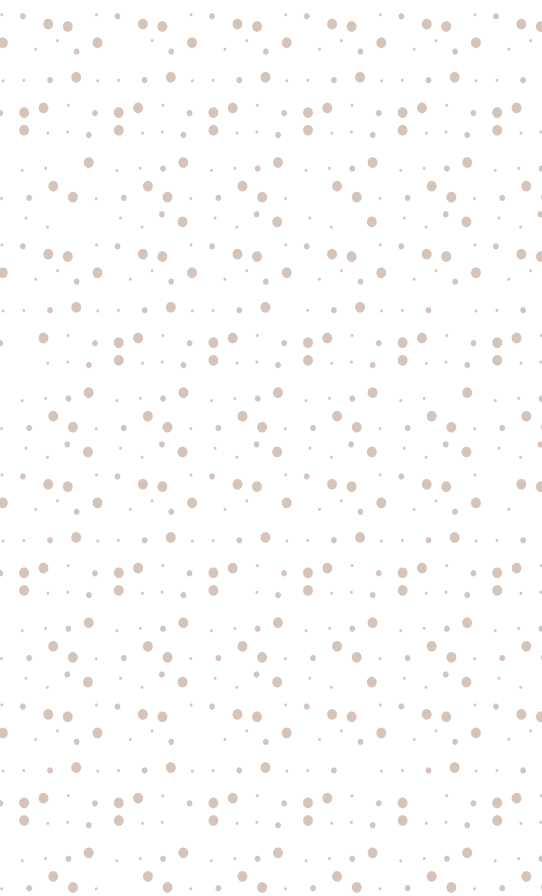
Reproduce this pattern procedurally as a Shadertoy shader.

```glsl
// Scattered beige dots in three sizes on white.
// A jittered grid holds one dot per cell; its layout repeats every
// 4 columns and 8 rows, and a few dots are dropped at random.

float hash(vec2 p) {
    return fract(sin(dot(p, vec2(127.1, 311.7))) * 43758.5453);
}

// Signed distance from point p to the dot owned by a cell
float dotDistance(vec2 p, vec2 cell, float rowShift, vec2 cellSize) {
    vec2 home = mod(cell, vec2(4.0, 8.0));
    vec2 jitter = vec2(hash(home + 3.7), hash(home + 19.3)) - 0.5;
    vec2 center = cell + 0.5 + jitter * vec2(0.44, 0.6);
    center.x += rowShift;

    // Large, small and medium dots take turns along each row
    float kind = mod(home.x + home.y * home.y, 3.0);
    float radius = kind < 0.5 ? 0.0057 : kind < 1.5 ? 0.0016 : 0.0033;

    // Slightly taller than wide
    float d = length((p - center * cellSize) * vec2(1.04, 0.96)) - radius;
    return hash(cell + 71.9) > 0.95 ? 1.0 : d;
}

void mainImage(out vec4 fragColor, in vec2 fragCoord) {
    vec2 p = fragCoord / iResolution.y;
    float pixel = 1.0 / iResolution.y;
    vec2 cellSize = vec2(0.0264, 0.0321);
    vec2 grid = p / cellSize;

    // Nearest dot among the neighbouring cells, each row shifted sideways
    float nearest = 1.0;
    for (int j = -1; j <= 1; j++) {
        float row = floor(grid.y) + float(j);
        float rowShift = 4.0 * hash(vec2(mod(row, 8.0), 5.3));
        float column = floor(grid.x - rowShift);
        for (int i = -1; i <= 1; i++) {
            vec2 cell = vec2(column + float(i), row);
            nearest = min(nearest, dotDistance(p, cell, rowShift, cellSize));
        }
    }

    // Soft-edged beige over white
    vec3 paper = vec3(1.0);
    vec3 beige = vec3(0.83, 0.77, 0.73);
    float cover = 1.0 - smoothstep(-0.7 * pixel, 0.7 * pixel, nearest);
    fragColor = vec4(mix(paper, beige, cover), 1.0);
}
```
